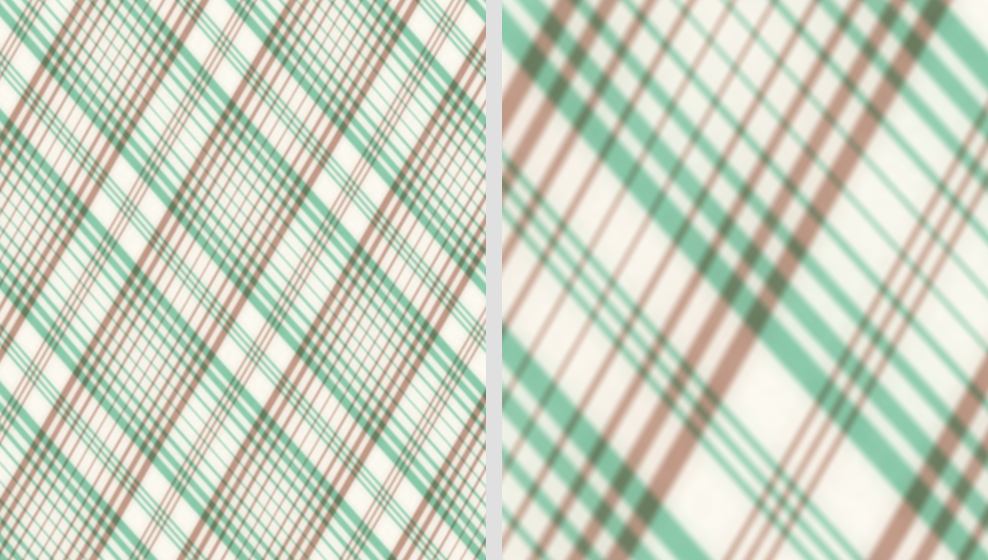
Left: the whole. Right: its middle third, enlarged.
Write a WebGL 1 fragment shader that draws this pattern.

```glsl
precision highp float;
// Diagonal plaid: graded green and russet stripe bands overprinted on cream paper.

uniform vec2 u_resolution;

const vec3 PAPER = vec3(0.985, 0.974, 0.938);
const vec3 GREEN_INK = vec3(0.50, 0.79, 0.68);
const vec3 RUSSET_INK = vec3(0.73, 0.56, 0.50);
const float BLEED = 0.28;

float hash(vec2 p) {
  return fract(sin(dot(p, vec2(127.1, 311.7))) * 43758.5453);
}

float valueNoise(vec2 p) {
  vec2 cell = floor(p);
  vec2 f = fract(p);
  f = f * f * (3.0 - 2.0 * f);
  float low = mix(hash(cell), hash(cell + vec2(1.0, 0.0)), f.x);
  float high = mix(hash(cell + vec2(0.0, 1.0)), hash(cell + 1.0), f.x);
  return mix(low, high, f.y);
}

// Coverage of a soft slab; thin stripes fade instead of vanishing.
float slab(float d, float width, float blur) {
  return smoothstep(-blur, blur, d + 0.5 * width)
       - smoothstep(-blur, blur, d - 0.5 * width);
}

// One stripe with a faint halo of ink bled into the paper.
float stripe(float phase, float center, float width, float blur) {
  float d = fract(phase - center + 0.5) - 0.5;
  return mix(slab(d, width, blur), slab(d, width, 4.0 * blur), BLEED);
}

// Ten stripes across the span, widest at both edges and finest in the middle.
float gradedBand(float phase, float span, float boldWidth, float blur) {
  float ink = 0.0;
  for (int i = 0; i < 10; i++) {
    float t = float(i) / 9.0;
    float edge = abs(2.0 * t - 1.0);
    float width = mix(0.007, boldWidth, pow(edge, 1.5));
    ink += stripe(phase, t * span, width, blur);
  }
  return ink;
}

// Three fine stripes in the open gap between bands.
float accentLines(float phase, float span, float width, float blur) {
  float ink = 0.0;
  for (int i = 0; i < 3; i++) {
    float center = 0.5 * (1.0 + span) + (float(i) - 1.0) * 0.033;
    ink += stripe(phase, center, width, blur);
  }
  return ink;
}

float plaidInk(float phase, float span, float boldWidth, float blur) {
  float ink = gradedBand(phase, span, boldWidth, blur)
            + accentLines(phase, span, boldWidth * 0.28, blur);
  return clamp(ink, 0.0, 1.0);
}

// Distance along a slanted axis, counted in repeats.
float slantPhase(vec2 p, float slope, float offset, float period) {
  return (p.y + slope * p.x - offset) / period;
}

void main() {
  vec2 p = gl_FragCoord.xy / u_resolution.y;
  p.y = 1.0 - p.y;

  // Slight slackness of the weave
  vec2 drift = vec2(valueNoise(p * 5.0), valueNoise(p * 5.0 + 17.0)) - 0.5;
  vec2 q = p + 0.003 * drift;

  float blur = max(0.0105, 3.0 / u_resolution.y);
  float greenPhase = slantPhase(q, -1.135, 0.207, 0.487);
  float russetPhase = slantPhase(q, 1.73, 0.2513, 0.6523);
  float green = plaidInk(greenPhase, 0.615, 0.048, blur);
  float russet = plaidInk(russetPhase, 0.586, 0.038, blur);

  // Uneven printing
  float wear = 0.94 + 0.06 * valueNoise(p * 60.0);
  vec3 color = PAPER * mix(vec3(1.0), GREEN_INK, green * wear);
  color *= mix(vec3(1.0), RUSSET_INK, russet * wear);
  color += 0.012 * (valueNoise(p * 180.0) - 0.5);

  gl_FragColor = vec4(clamp(color, 0.0, 1.0), 1.0);
}
```
